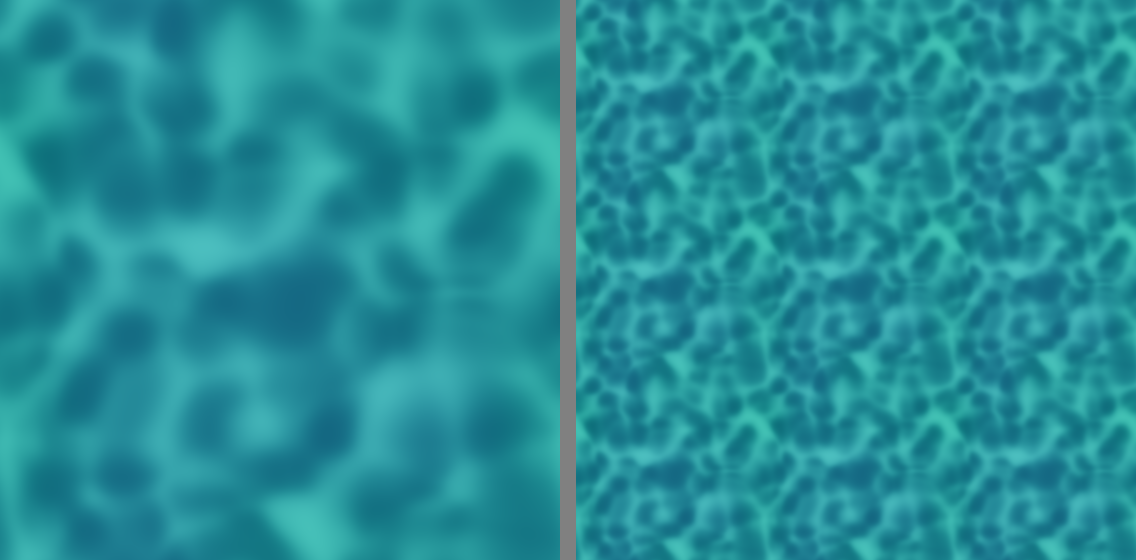
Left, the tile; right, the same tile 3 across and 3 down.
This texture is drawn by a WebGL 1 fragment shader. Its source:

```glsl
precision highp float;
// Soft turquoise water: blurred dark pools separated by glowing ridges.
// A smooth cellular field is warped and blended with broad and fine value
// noise, then a colour curve maps the height. Every lattice wraps at the edge.

#define POOLS 9.0          // cells across the canvas
#define POOL_FALLOFF 6.0   // higher gives crisper ridges
#define WARP_FREQ 5.0
#define WARP_AMOUNT 0.06
#define BROAD_FREQ 4.0
#define FINE_FREQ 13.0
#define POOL_WEIGHT 0.82
#define BROAD_WEIGHT 0.28
#define FINE_WEIGHT 0.56
#define HEIGHT_LIMIT 3.0   // soft ceiling for highlights and shadows
#define TINT_AMOUNT 0.035

uniform vec2 u_resolution;

// Colour curve: middle tone, change with height, and lift at both extremes
const vec3 MID_WATER = vec3(0.124, 0.545, 0.581);
const vec3 HEIGHT_SLOPE = vec3(0.043, 0.072, 0.051);
const vec3 HEIGHT_BEND = vec3(0.006, 0.002, 0.002);

vec2 hash22(vec2 p) {
  vec3 q = fract(vec3(p.xyx) * vec3(0.1031, 0.1030, 0.0973));
  q += dot(q, q.yzx + 33.33);
  return fract((q.xx + q.yz) * q.zy);
}

// Lattice hash that repeats after a whole number of cells
vec2 wrappedHash(vec2 cell, float period, float seed) {
  return hash22(floor(mod(cell + 0.5, period)) + seed);
}

// Two independent channels of tiling value noise, centred, about unit spread
vec2 tileNoise(vec2 uv, float freq, float seed) {
  vec2 p = uv * freq;
  vec2 cell = floor(p);
  vec2 f = p - cell;
  vec2 w = f * f * f * (f * (f * 6.0 - 15.0) + 10.0);
  vec2 low = mix(wrappedHash(cell, freq, seed),
                 wrappedHash(cell + vec2(1.0, 0.0), freq, seed), w.x);
  vec2 high = mix(wrappedHash(cell + vec2(0.0, 1.0), freq, seed),
                  wrappedHash(cell + vec2(1.0, 1.0), freq, seed), w.x);
  return (mix(low, high, w.y) - 0.5) / 0.214;
}

// Smooth cellular height: low at scattered centres, high between them
float poolHeight(vec2 uv) {
  vec2 p = uv * POOLS;
  vec2 cell = floor(p);
  float density = 0.0;
  for (int j = -2; j <= 2; j++) {
    for (int i = -2; i <= 2; i++) {
      vec2 neighbour = cell + vec2(float(i), float(j));
      vec2 toCentre = neighbour + wrappedHash(neighbour, POOLS, 17.0) - p;
      density += exp(-POOL_FALLOFF * dot(toCentre, toCentre));
    }
  }
  return (-log(density) - 0.86) / 0.70;
}

void main() {
  vec2 uv = gl_FragCoord.xy / u_resolution;

  // Bend the pools into irregular shapes
  vec2 warped = uv + WARP_AMOUNT * 0.214 * tileNoise(uv, WARP_FREQ, 41.0);

  // Blend the pools with broad light changes and small dapples
  vec2 broad = tileNoise(uv, BROAD_FREQ, 73.0);
  float fine = tileNoise(warped, FINE_FREQ, 109.0).x;
  float height = POOL_WEIGHT * poolHeight(warped)
               + BROAD_WEIGHT * broad.x + FINE_WEIGHT * fine;
  float excess = height / HEIGHT_LIMIT;
  height /= sqrt(1.0 + excess * excess);

  // Map height to water, with a faint drift between blue and green
  vec3 water = MID_WATER + height * HEIGHT_SLOPE + height * height * HEIGHT_BEND;
  water += TINT_AMOUNT * 0.5 * broad.y * vec3(0.5, -0.3, 0.6);
  gl_FragColor = vec4(clamp(water, 0.0, 1.0), 1.0);
}
```
